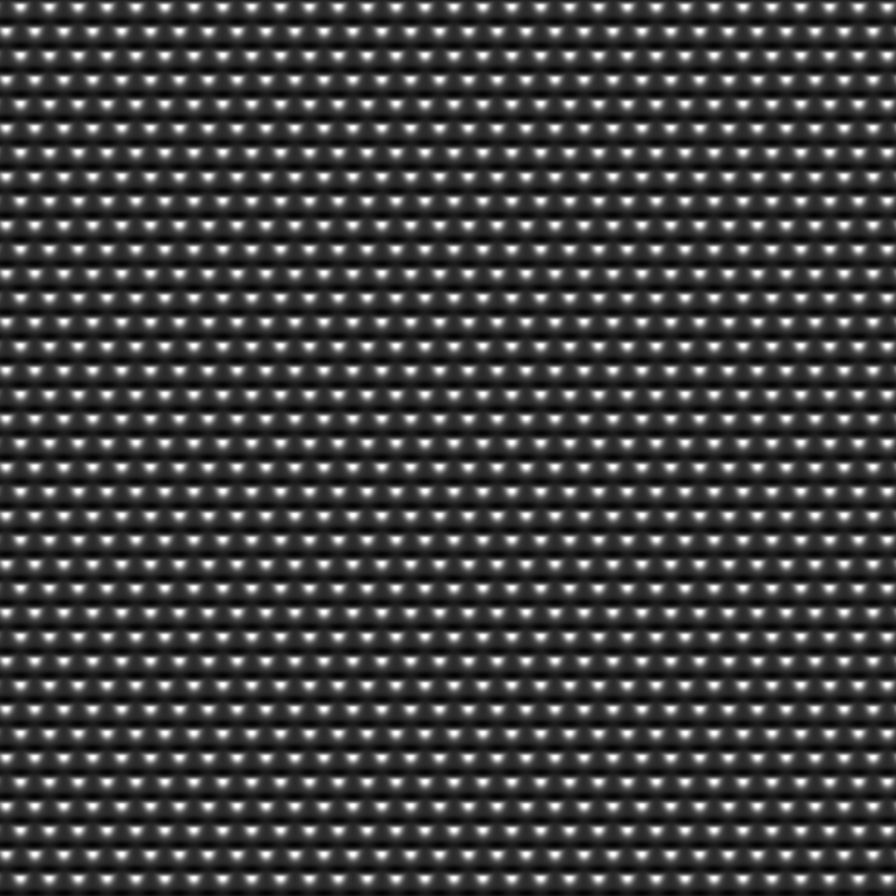
This pattern is drawn by a WebGL 1 fragment shader. Its source:

```glsl
precision highp float;

uniform vec2 u_resolution;

// Horizontal offset from the nearest bead centre; alternate rows shift half a step.
float beadOffset(float x, float row) {
    return fract(x - 0.21 - 0.5 * mod(row + 1.0, 2.0) + 0.5) - 0.5;
}

// Highlight with a sharp, upward-curving top and a soft tail below.
float highlight(vec2 p) {
    float y = p.y - 0.9 * p.x * p.x;
    float height = mix(0.24, 0.13, smoothstep(-0.06, 0.06, y));
    return exp(-p.x * p.x / 0.048 - y * y / (height * height));
}

// Wide faint light spilling around and below the highlight.
float glow(vec2 p) {
    vec2 q = (p + vec2(0.0, 0.16)) / vec2(0.32, 0.32);
    return exp(-dot(q, q));
}

// Dark dash above each bead, weaker between neighbours.
float gap(vec2 p) {
    float y = (p.y - 0.36) / 0.17;
    return (0.68 + 0.27 * cos(6.28319 * p.x)) * exp(-y * y);
}

void main() {
    vec2 grid = gl_FragCoord.xy / u_resolution * vec2(31.0, 37.0);
    float baseRow = floor(grid.y);
    float light = 0.0;
    float shade = 1.0;

    // Blend the current row with the rows above and below.
    for (int i = -1; i <= 1; i++) {
        float row = baseRow + float(i);
        vec2 p = vec2(beadOffset(grid.x, row), grid.y - row - 0.75);
        light += 0.82 * highlight(p) + 0.09 * glow(p);
        shade *= 1.0 - gap(p);
    }

    float value = 0.16 * shade + light * mix(0.6, 1.0, shade);
    gl_FragColor = vec4(vec3(clamp(value, 0.0, 1.0)), 1.0);
}
```
